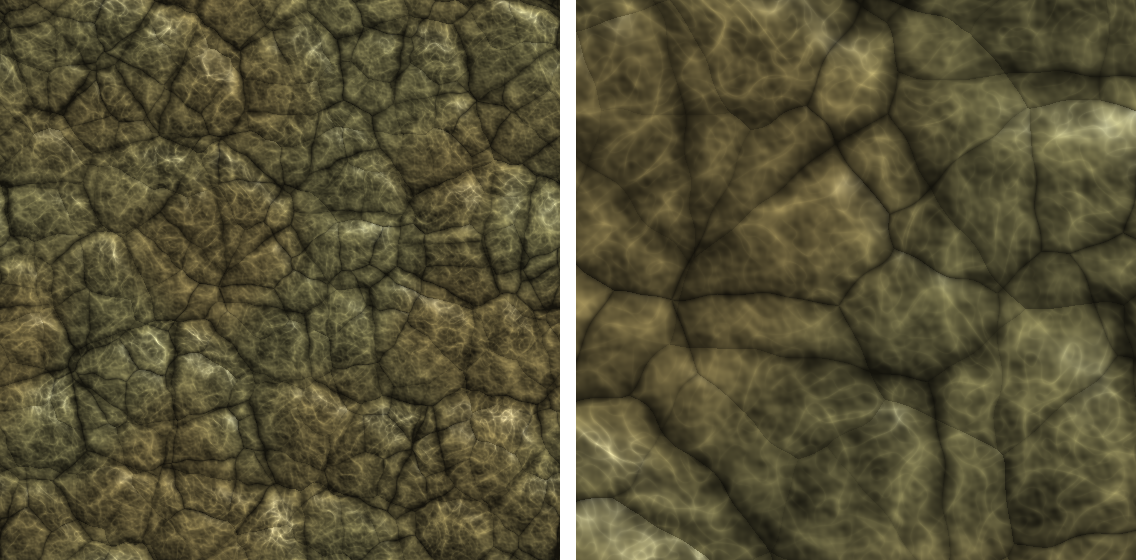
Left: the whole. Right: its middle third, enlarged.
Write a three.js fragment shader that draws this texture.

```glsl
// Tileable olive-brown rock face: cracked, lit stones covered by a web of pale veins.
varying vec2 vUv;

// Two random values per lattice cell, wrapped to the period
vec2 hash2(vec2 cell, float period) {
  vec2 c = floor(mod(cell + 0.5, period)) + 7.3 * period;
  vec3 q = fract(c.xyx * vec3(0.1031, 0.1030, 0.0973));
  q += dot(q, q.yzx + 33.33);
  return fract((q.xx + q.yz) * q.zy);
}

float corner(vec2 cell, vec2 offset, float period) {
  return dot(hash2(cell, period) * 2.0 - 1.0, offset);
}

// Wrapping gradient noise, period cells across the canvas
float noise(vec2 uv, float period) {
  vec2 p = uv * period + 3.0 * sqrt(period);
  vec2 i = floor(p), f = p - i;
  vec2 s = f * f * f * (f * (f * 6.0 - 15.0) + 10.0);
  vec2 e = vec2(1.0, 0.0);
  float low = mix(corner(i, f, period), corner(i + e, f - e, period), s.x);
  float high = mix(corner(i + e.yx, f - e.yx, period), corner(i + 1.0, f - 1.0, period), s.x);
  return mix(low, high, s.y);
}

vec2 noise2(vec2 uv, float period) {
  return vec2(noise(uv, period), noise(uv + vec2(0.43, 0.71), period));
}

// Rough surface height
float roughness(vec2 uv) {
  float sum = 0.0, amp = 1.0, period = 24.0;
  for (int k = 0; k < 4; k++) {
    sum += amp * noise(uv, period);
    amp *= 0.6;
    period *= 2.0;
  }
  return sum;
}

// Thin bright lines along the zero crossings of noise
float veins(vec2 uv, float period, float sharpness) {
  return exp(-sharpness * abs(noise(uv, period)));
}

// Voronoi stones: xy is the offset from the stone centre, z the distance to its border
vec3 stones(vec2 uv, float period) {
  vec2 p = uv * period;
  vec2 i = floor(p), f = p - i;
  vec2 nearCell = vec2(0.0), nearest = vec2(0.0);
  float best = 9.0;
  for (int y = -1; y <= 1; y++) {
    for (int x = -1; x <= 1; x++) {
      vec2 g = vec2(float(x), float(y));
      vec2 r = g + hash2(i + g, period) - f;
      if (dot(r, r) < best) {
        best = dot(r, r);
        nearest = r;
        nearCell = g;
      }
    }
  }
  float border = 9.0;
  for (int y = -2; y <= 2; y++) {
    for (int x = -2; x <= 2; x++) {
      vec2 g = nearCell + vec2(float(x), float(y));
      vec2 r = g + hash2(i + g, period) - f;
      vec2 between = r - nearest;
      if (dot(between, between) > 0.0001)
        border = min(border, dot(0.5 * (r + nearest), normalize(between)));
    }
  }
  return vec3(-nearest, border);
}

// Soft shadow around a crack plus its narrow core
float crack(float border) {
  return 0.38 * exp(-11.0 * border) + 0.3 * exp(-40.0 * border);
}

void main() {
  vec2 lightDir = vec2(0.5, 0.86);

  // Stones with slightly ragged borders
  vec2 ragged = vUv + 0.025 * noise2(vUv, 6.0) + 0.008 * noise2(vUv, 35.0);
  vec3 large = stones(ragged, 7.0);
  vec3 small = stones(ragged, 12.0);
  float facing = dot(large.xy, lightDir);
  float facet = dot(small.xy, lightDir);

  // Vein web at four scales
  vec2 bent = vUv + 0.03 * noise2(vUv, 9.0) + 0.008 * noise2(vUv, 33.0);
  float broad = veins(bent, 14.0, 15.0);
  float medium = veins(bent, 26.0, 12.0);
  float fine = veins(bent, 47.0, 9.0);
  float finest = veins(bent, 85.0, 7.0);
  float web = 0.32 * broad + 0.3 * medium + 0.24 * fine + 0.14 * finest;

  // Embossed grain and wide mottling
  float rough = roughness(vUv);
  float relief = rough - roughness(vUv + 0.003 * lightDir);
  float mottle = noise(vUv, 5.0);

  // Brightness
  float lit = 0.355 + 0.11 * facing + 0.1 * facet + 0.08 * mottle;
  lit += (0.46 + 0.25 * facing) * (web - 0.29) + 0.32 * relief + 0.05 * rough;
  lit += 0.05 * smoothstep(0.03, 0.09, large.z) * smoothstep(0.2, 0.09, large.z);
  float depth = mix(0.5, 1.0, smoothstep(-0.2, 0.2, noise(vUv, 8.0)));
  float hairline = mix(0.3, 0.9, smoothstep(-0.15, 0.25, noise(vUv, 6.0)));
  lit *= (1.0 - depth * crack(large.z)) * (1.0 - hairline * crack(small.z));

  // Brown to green tint, then pale glints on faces turned to the light
  vec3 brown = vec3(1.03, 0.92, 0.57);
  vec3 green = vec3(0.98, 0.94, 0.61);
  vec3 color = max(lit, 0.08) * mix(brown, green, smoothstep(-0.25, 0.25, noise(vUv, 4.0)));
  float glint = smoothstep(0.15, 0.55, facing + 0.5 * facet) * smoothstep(0.05, 0.2, large.z);
  color += glint * (0.02 + 0.4 * web * web) * vec3(0.72, 0.77, 0.84);

  gl_FragColor = vec4(color, 1.0);
}
```
